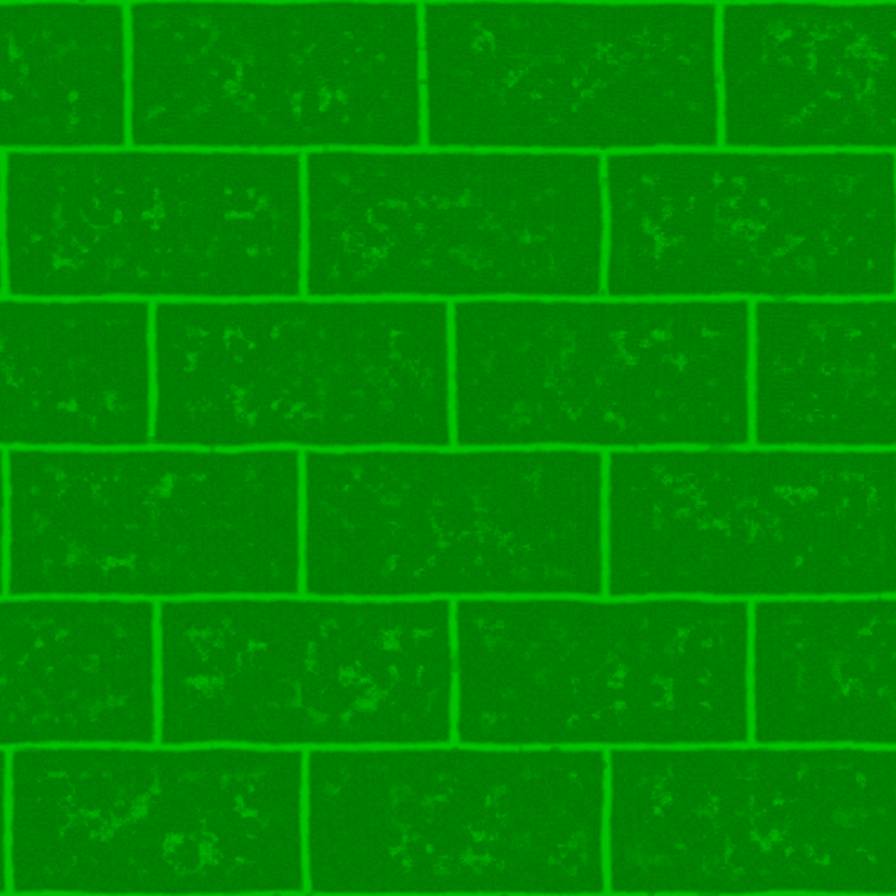
A Shadertoy shader for this texture:

```glsl
const vec2 BRICKS = vec2(3.0, 6.0);               // repeats across and down
const vec3 BRICK_COLOR = vec3(0.0, 0.495, 0.0);
const vec3 SPECK_COLOR = vec3(0.0, 0.68, 0.0);
const vec3 MORTAR_COLOR = vec3(0.0, 0.75, 0.0);
const vec2 JOINT_HALF = vec2(0.0048, 0.0042);     // half widths: upright, level
const float JOINT_SOFTNESS = 0.0038;
const float CORNER_BLEND = 0.005;
const float ROW_SHIFT = 0.022;                    // in brick lengths
const float TOP_ROW_SHIFT = -0.10;
const float JOINT_JITTER = 0.025;
const float WOBBLE = 0.0045;
const float ROUGHNESS = 0.0035;
const float SPECK_MARGIN = 0.035;
const float GRAIN = 0.045;

float hash(vec2 p) {
    return fract(sin(dot(p, vec2(127.1, 311.7))) * 43758.5453);
}

float noise(vec2 p) {
    vec2 i = floor(p), f = fract(p);
    f = f * f * (3.0 - 2.0 * f);
    return mix(mix(hash(i), hash(i + vec2(1, 0)), f.x),
               mix(hash(i + vec2(0, 1)), hash(i + vec2(1, 1)), f.x), f.y);
}

float fbm(vec2 p) {
    float sum = 0.0, amplitude = 0.5;
    for (int i = 0; i < 4; i++) {
        sum += amplitude * noise(p);
        p = p * 2.03 + 17.3;
        amplitude *= 0.5;
    }
    return sum / 0.9375;
}

float smoothMin(float a, float b, float k) {
    float h = max(k - abs(a - b), 0.0) / k;
    return min(a, b) - 0.25 * h * h * k;
}

// Signed distance to the mortar, negative inside the joints
float jointDistance(vec2 p) {
    vec2 wobble = vec2(noise(p * 16.0), noise(p * 16.0 + 41.0)) - 0.5;
    vec2 q = (p + WOBBLE * wobble) * BRICKS;

    // Running bond, with the top course laid slightly off
    float row = mod(floor(q.y), BRICKS.y);
    q.x -= 0.5 * mod(row, 2.0) + ROW_SHIFT;
    q.x -= TOP_ROW_SHIFT * step(BRICKS.y - 1.5, row);

    float joint = round(q.x);
    float jitter = hash(vec2(mod(joint, BRICKS.x), row) + 3.7) - 0.5;
    float upright = abs(q.x - joint - JOINT_JITTER * jitter) / BRICKS.x;
    float level = abs(q.y - round(q.y)) / BRICKS.y;
    return smoothMin(upright - JOINT_HALF.x, level - JOINT_HALF.y, CORNER_BLEND);
}

void mainImage(out vec4 fragColor, in vec2 fragCoord) {
    vec2 p = fragCoord / iResolution.xy;
    float d = jointDistance(p);

    // Brick face: clustered pale specks, fading out towards the edges
    float cluster = 0.35 + 0.65 * smoothstep(0.25, 0.75, noise(p * 22.0));
    float specks = smoothstep(0.52, 0.86, fbm(p * 75.0)) * cluster;
    specks *= smoothstep(0.006, SPECK_MARGIN, d);
    vec3 color = mix(BRICK_COLOR, SPECK_COLOR, specks);

    // Mortar with ragged edges and a few dark chips
    float rough = d + ROUGHNESS * (fbm(p * 95.0 + 9.0) - 0.5);
    float soft = max(JOINT_SOFTNESS, 1.0 / iResolution.y);
    float mortar = 1.0 - smoothstep(-soft, soft, rough);
    mortar *= 1.0 - 0.5 * smoothstep(0.84, 0.96, noise(p * 55.0 + 23.0));
    color = mix(color, MORTAR_COLOR, mortar);

    // Fine grain over everything, weaker on the mortar
    float grain = noise(p * 380.0) - 0.5;
    color.g += GRAIN * grain * (1.0 - 0.6 * mortar);

    fragColor = vec4(color, 1.0);
}
```
